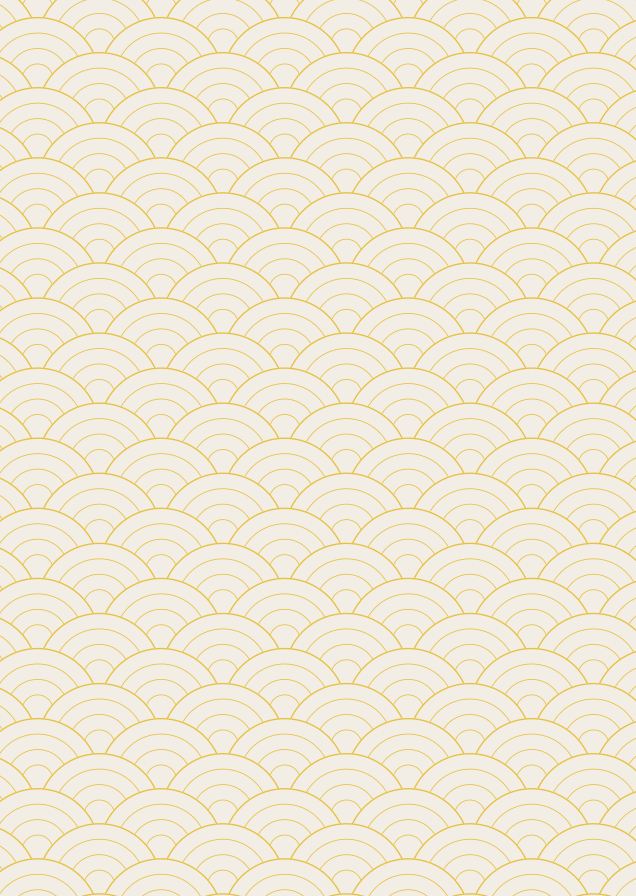
A Shadertoy shader for this pattern:

```glsl
// Seigaiha waves: overlapping rows of concentric gold arcs on warm ivory.

// Lengths are fractions of the canvas height.
const vec3  PAPER = vec3(0.949, 0.933, 0.902);
const vec3  GOLD  = vec3(0.905, 0.755, 0.260);
const vec2  ANCHOR = vec2(0.3177, 0.5202);  // centre of one scale in row 0
const float RADIUS = 0.06894;               // scales in a row just touch
const float ROW_STEP = 0.03912;
const float RINGS = 4.0;                    // outer rim included
const float RIM_WIDTH = 0.00152;
const float RING_WIDTH = 0.00092;

// Share of a pixel covered by a line at signed distance d.
float strokeCoverage(float d, float width, float pixel) {
    float halfLine = 0.5 * width;
    float halfPixel = 0.5 * pixel;
    float overlap = min(d + halfPixel, halfLine) - max(d - halfPixel, -halfLine);
    return clamp(overlap / pixel, 0.0, 1.0);
}

// Distance from p to the nearest scale centre in a row; odd rows shift by half.
float distanceToCentre(vec2 p, float row) {
    float pitch = 2.0 * RADIUS;
    float x = p.x - RADIUS * mod(row, 2.0);
    x -= pitch * round(x / pitch);
    return length(vec2(x, p.y - row * ROW_STEP));
}

// Lay one row of scales over the ink already drawn.
float paintRow(float ink, vec2 p, float row, float pixel) {
    float r = distanceToCentre(p, row);
    float spacing = RADIUS / RINGS;
    float nearestRing = spacing * clamp(round(r / spacing), 1.0, RINGS - 1.0);

    float inside = clamp((RADIUS - r) / pixel + 0.5, 0.0, 1.0);
    float rings = strokeCoverage(r - nearestRing, RING_WIDTH, pixel);
    float rim = strokeCoverage(r - RADIUS, RIM_WIDTH, pixel);
    return max(mix(ink, rings, inside), rim);
}

void mainImage(out vec4 fragColor, in vec2 fragCoord) {
    float pixel = 1.0 / iResolution.y;
    vec2 p = fragCoord * pixel - ANCHOR;

    // Paint downwards so that lower rows hide the ones above.
    float baseRow = floor(p.y / ROW_STEP);
    float ink = 0.0;
    for (int k = 2; k >= -2; k--) {
        ink = paintRow(ink, p, baseRow + float(k), pixel);
    }

    fragColor = vec4(mix(PAPER, GOLD, ink), 1.0);
}
```
